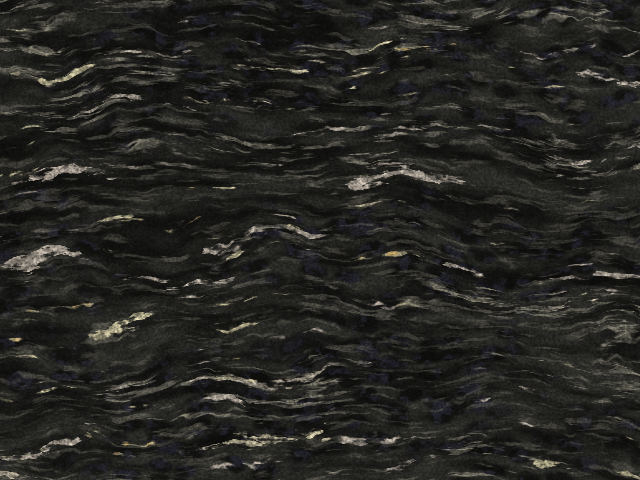
Write a Shadertoy shader that draws this texture.

```glsl
// Dark polished gneiss: folded charcoal layers with fine broken streaks, bluish
// mica blots and frayed pale lenses. Layered sines fold the bedding, stretched
// noise draws the streaks, and jittered cells scatter the lenses and blots.

#define FOLD_HEIGHT 0.020
#define STREAK_GAIN 0.90
#define GRAIN_GAIN 0.50
#define LENS_CELL vec2(0.36, 0.14)
#define LENS_SHARE 0.40
#define LENS_LAYERS 3
#define DARK vec3(0.060, 0.060, 0.054)
#define CHARCOAL vec3(0.172, 0.172, 0.158)
#define MICA_BLUE vec3(0.125, 0.125, 0.170)
#define STREAK_GREY vec3(0.45, 0.44, 0.39)
#define QUARTZ vec3(0.70, 0.66, 0.61)
#define FELDSPAR vec3(0.77, 0.74, 0.60)

float hash(vec2 p) {
    vec3 h = fract(p.xyx * 0.1031);
    h += dot(h, h.yzx + 33.33);
    return fract((h.x + h.y) * h.z);
}

vec2 hash2(vec2 p) {
    return vec2(hash(p), hash(p + 57.3));
}

float noise(vec2 p) {
    vec2 cell = floor(p), f = fract(p);
    f = f * f * (3.0 - 2.0 * f);
    float low = mix(hash(cell), hash(cell + vec2(1, 0)), f.x);
    float high = mix(hash(cell + vec2(0, 1)), hash(cell + vec2(1, 1)), f.x);
    return mix(low, high, f.y);
}

float fbm(vec2 p) {
    float sum = 0.0, gain = 0.53;
    for (int i = 0; i < 4; i++) {
        sum += gain * noise(p);
        p = p * 2.03 + 17.7;
        gain *= 0.5;
    }
    return sum;
}

// Distance to the nearest jittered cell point
float cellular(vec2 p) {
    vec2 home = floor(p);
    float nearest = 2.0;
    for (int k = 0; k < 9; k++) {
        vec2 cell = home + vec2(k % 3 - 1, k / 3 - 1);
        nearest = min(nearest, length(cell + hash2(cell) - p));
    }
    return nearest;
}

// Vertical shift of the bedding
float fold(vec2 p) {
    float wave = sin(4.3 * p.x + 3.0 * p.y + 0.6)
               + 0.6 * sin(9.1 * p.x - 8.0 * p.y + 2.0)
               + 0.3 * sin(19.0 * p.x + 15.0 * p.y);
    return FOLD_HEIGHT * (wave + 1.8 * noise(p * vec2(7.0, 9.0)));
}

// Pale lenses: x = cover, y = warmth, z = halo of nearby streaks
vec3 lenses(vec2 q) {
    vec3 result = vec3(0.0);
    float size = 1.0;
    float fray = fbm(q * vec2(32.0, 105.0) + 5.0) - 0.53;
    for (int layer = 0; layer < LENS_LAYERS; layer++) {
        vec2 cellSize = LENS_CELL * size;
        vec2 home = floor(q / cellSize);
        float ragged = 0.1 + 1.6 * fbm(q * vec2(18.0, 50.0) / sqrt(size));
        for (int k = 0; k < 9; k++) {
            vec2 cell = home + vec2(k % 3 - 1, k / 3 - 1);
            vec2 id = cell + 91.0 * float(layer + 1);
            float cluster = 2.0 * noise(cell * cellSize * vec2(2.5, 7.0) + 4.0);
            if (hash(id + 5.1) > LENS_SHARE * cluster) continue;
            vec2 shape = hash2(id + 23.0);
            vec2 d = q - (cell + 0.5 + 0.6 * (hash2(id) - 0.5)) * cellSize;
            float x = d.x / (size * mix(0.08, 0.18, shape.x));
            float slant = hash(id + 71.0) - 0.35;
            float bend = hash(id + 83.0) - 0.5;
            float y = d.y - size * (0.030 * slant * x + 0.026 * bend * x * x);
            float thick = size * mix(0.008, 0.020, shape.y * shape.y);
            float inside = (1.0 - x * x) * thick * ragged - abs(y);
            inside += (3.2 * thick + 0.003) * fray;
            float cover = smoothstep(0.0, 0.0045, inside);
            if (cover > result.x) result.xy = vec2(cover, hash(id + 37.0));
            float halo = exp(-0.7 * x * x - y * y / (5.0 * thick * thick));
            result.z = max(result.z, halo * size);
        }
        size *= 0.5;
    }
    return result;
}

void mainImage(out vec4 fragColor, in vec2 fragCoord) {
    vec2 p = fragCoord / iResolution.y;
    vec2 q = p + vec2(0.0, fold(p));
    q += 0.014 * (vec2(noise(p * 15.0), noise(p * 17.0 + 40.0)) - 0.5);
    q += 0.006 * (vec2(noise(p * 48.0), noise(p * 53.0 + 40.0)) - 0.5);
    float grain = noise(p * vec2(290.0, 330.0)) - 0.5;

    // Layered charcoal ground
    float bedding = fbm(q * vec2(9.0, 48.0));
    float broad = fbm(p * vec2(2.2, 4.5) + 8.0);
    float tone = smoothstep(0.24, 0.74, 0.72 * bedding + 0.28 * broad);
    vec3 color = mix(DARK, CHARCOAL, tone);

    // Dark and bluish mica blots
    float zone = smoothstep(0.42, 0.60, fbm(q * vec2(2.5, 6.0) + 31.0));
    float blot = 1.0 - smoothstep(0.25, 0.50, cellular(q * vec2(14.0, 27.0)));
    float mottle = smoothstep(0.45, 0.68, fbm(p * vec2(45.0, 70.0)));
    color = mix(color, mix(DARK * 0.8, MICA_BLUE, mottle), 0.8 * blot * zone);

    // Fine broken streaks, denser beside the lenses
    vec3 lens = lenses(q);
    float strand = fbm(q * vec2(20.0, 125.0) + 3.0);
    float thread = 1.0 - smoothstep(0.0, 0.05, abs(fbm(q * vec2(6.5, 56.0) + 60.0) - 0.5));
    float patches = fbm(q * vec2(3.0, 13.0) + 12.0) + 0.20 * lens.z;
    float band = smoothstep(0.48, 0.70, patches);
    float streak = mix(0.40, 0.75, band) * smoothstep(0.54, 0.76, strand)
                 + 0.9 * thread * band * smoothstep(0.42, 0.62, strand);
    color = mix(color, STREAK_GREY, min(1.0, STREAK_GAIN * streak));

    // Pale lenses split by dark strands, a few stained ochre
    float crystal = fbm(p * vec2(80.0, 110.0) + 9.0);
    vec3 pale = mix(QUARTZ, FELDSPAR, smoothstep(0.35, 0.65, lens.y));
    float stain = smoothstep(0.86, 0.94, lens.y) * smoothstep(0.50, 0.66, crystal);
    pale = mix(pale, vec3(0.62, 0.47, 0.22), 0.6 * stain);
    pale *= 0.40 + 0.84 * crystal;
    float split = smoothstep(0.34, 0.54, 0.65 * strand + 0.35 * crystal);
    color = mix(color, pale, lens.x * split);

    color *= 1.0 + grain * GRAIN_GAIN;
    fragColor = vec4(clamp(color, 0.0, 1.0), 1.0);
}
```
